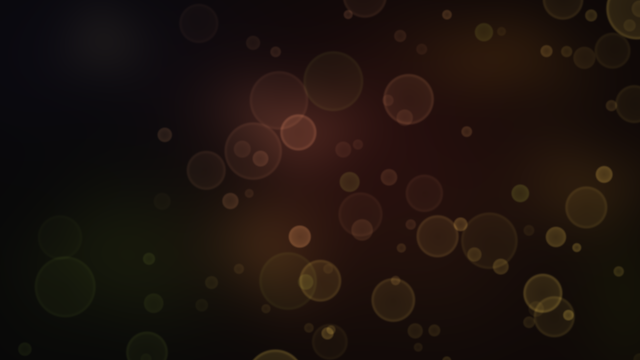
A Shadertoy shader for this background:

```glsl
// Dim bokeh: thin-rimmed translucent discs drifting over warm, blurred glows.
#define BIG_CELL 0.30
#define SMALL_CELL 0.165
#define BIG_RADIUS vec2(0.050, 0.086)
#define SMALL_RADIUS vec2(0.012, 0.031)
#define EDGE_SOFTNESS 0.0035
#define RIM_WIDTH 0.0042
#define BIG_LIGHT 0.17
#define SMALL_LIGHT 0.25
#define ROSE vec3(0.95, 0.62, 0.43)
#define OLIVE vec3(0.92, 0.78, 0.31)
#define MOSS vec3(0.52, 0.66, 0.20)

vec3 hash3(vec2 cell, float seed) {
    vec3 h = fract(vec3(cell.xyx + seed * 17.31) * vec3(0.1031, 0.1030, 0.0973));
    h += dot(h, h.yxz + 33.33);
    return fract((h.xxy + h.yxx) * h.zyx);
}

float glow(vec2 p, vec2 center, vec2 size) {
    vec2 d = (p - center) / size;
    return exp(-dot(d, d));
}

// Layered sines bend the glows so that they are not perfect ellipses.
vec2 warp(vec2 p) {
    return p + 0.022 * sin(p.yx * 7.0 + vec2(0.4, 2.1))
             + 0.010 * sin(p.yx * 15.0 + vec2(3.0, 1.2));
}

vec3 backdrop(vec2 p) {
    vec3 c = mix(vec3(0.030, 0.029, 0.030), vec3(0.052, 0.030, 0.026),
                 smoothstep(0.3, 1.0, p.x));
    vec2 q = warp(p);
    c += vec3(0.012, 0.008, 0.034) * glow(q, vec2(0.20, 0.88), vec2(0.50, 0.30));
    c += vec3(0.050, 0.045, 0.028) * glow(q, vec2(0.29, 0.86), vec2(0.12, 0.11));
    c += vec3(0.082, 0.019, 0.022) * glow(q, vec2(1.02, 0.57), vec2(0.44, 0.36));
    c += vec3(0.150, 0.084, 0.060) * glow(q, vec2(0.79, 0.67), vec2(0.20, 0.13));
    c += vec3(0.125, 0.080, 0.031) * glow(q, vec2(0.77, 0.33), vec2(0.16, 0.16));
    c += vec3(0.050, 0.062, 0.012) * glow(q, vec2(0.37, 0.27), vec2(0.27, 0.21));
    c += vec3(0.095, 0.061, 0.012) * glow(q, vec2(1.39, 0.83), vec2(0.24, 0.13));
    c += vec3(0.090, 0.065, 0.018) * glow(q, vec2(1.60, 0.50), vec2(0.18, 0.14));
    c += vec3(0.038, 0.025, 0.008) * glow(q, vec2(1.22, 0.28), vec2(0.35, 0.28));
    c += vec3(0.020, 0.036, 0.000) * glow(q, vec2(1.76, 0.20), vec2(0.14, 0.22));
    return c;
}

// Discs crowd the right and the bottom; the upper left stays almost empty.
float crowding(vec2 c) {
    return mix(0.06, 0.62, smoothstep(0.25, 0.95, c.x + 0.45 * (0.5 - c.y)))
         + 0.25 * glow(c, vec2(1.10, 0.15), vec2(0.40, 0.18))
         + 0.30 * glow(c, vec2(0.28, 0.10), vec2(0.25, 0.25));
}

vec3 tint(vec2 c, float pick) {
    float olive = smoothstep(0.55, 0.20, 0.0 + c.y * 0.0) * 0.0
                + 1.0 - smoothstep(0.15, 0.50, c.y) + smoothstep(1.1, 1.5, c.x);
    vec3 t = mix(ROSE, OLIVE, clamp(olive + 0.5 * (pick - 0.5), 0.0, 1.0));
    float moss = (1.0 - smoothstep(0.35, 0.70, c.x)) * (1.0 - smoothstep(0.3, 0.6, c.y));
    return mix(t, MOSS, max(moss, 0.8 * step(0.92, pick)));
}

// One cellular layer: at most one disc per cell, gathered from the neighbours.
vec3 discs(vec2 p, float cellSize, vec2 radii, float rimLight, float seed) {
    vec3 light = vec3(0.0);
    vec2 home = floor(p / cellSize);
    for (int y = -1; y <= 1; y++)
    for (int x = -1; x <= 1; x++) {
        vec2 cell = home + vec2(x, y);
        vec3 place = hash3(cell + 40.0, seed);
        vec3 look = hash3(cell + 90.0, seed + 5.0);
        vec2 center = (cell + place.xy) * cellSize;
        float present = step(place.z, crowding(center));
        float radius = mix(radii.x, radii.y, look.x * look.x);
        float d = length(p - center);
        float fill = 1.0 - smoothstep(radius - EDGE_SOFTNESS, radius + EDGE_SOFTNESS, d);
        fill *= mix(0.75, 1.0, min(d / radius, 1.0));
        float offset = (d - radius + RIM_WIDTH) / RIM_WIDTH;
        float rim = rimLight * exp(-offset * offset);
        float strength = mix(0.22, 1.0, look.y * look.y)
                       * mix(0.35, 1.0, smoothstep(0.3, 0.75, center.x));
        light += present * strength * (fill + rim) * tint(center, look.z);
    }
    return light;
}

void mainImage(out vec4 fragColor, in vec2 fragCoord) {
    vec2 p = fragCoord / iResolution.y;
    vec3 color = backdrop(p);
    for (int layer = 0; layer < 2; layer++) {
        float seed = float(layer) * 3.0 + 1.0;
        vec2 shift = vec2(0.13, 0.07) * float(layer);
        color += BIG_LIGHT * discs(p, BIG_CELL + 0.04 * shift.x, BIG_RADIUS, 0.65, seed);
        color += SMALL_LIGHT * discs(p, SMALL_CELL + 0.1 * shift.y, SMALL_RADIUS, 0.12, seed + 11.0);
    }
    fragColor = vec4(color, 1.0);
}
```
